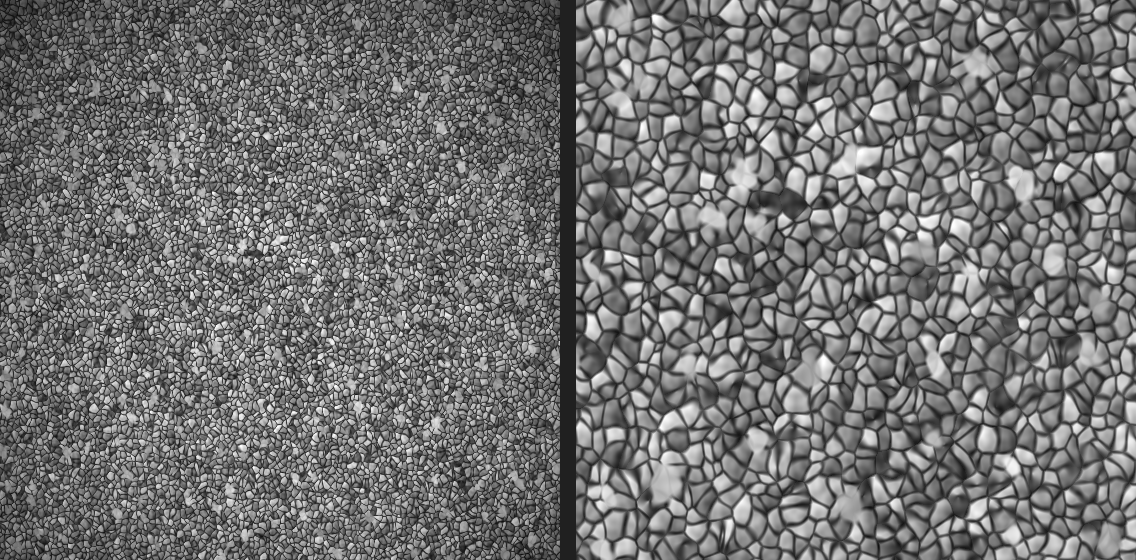
Left: the whole. Right: its middle third, enlarged.
A Shadertoy shader for this texture:

```glsl
const float GRAINS = 98.0;        // grain cells across the canvas
const float PEBBLES = 25.0;       // pebble cells across the canvas
const float CREVICE_TONE = 0.15;
const vec2 LIGHT_DIR = vec2(-0.75, 0.66);

vec3 hash3(vec2 p) {
    vec3 q = fract(p.xyx * vec3(0.1031, 0.1030, 0.0973));
    q += dot(q, q.yxz + 33.33);
    return fract((q.xxy + q.yzz) * q.zyx);
}

float gradientCorner(vec2 cell, vec2 offset) {
    float angle = 6.2832 * hash3(cell).x;
    return dot(vec2(cos(angle), sin(angle)), offset);
}

float gradientNoise(vec2 p) {
    vec2 i = floor(p), f = fract(p);
    vec2 u = f * f * f * (f * (f * 6.0 - 15.0) + 10.0);
    vec2 e = vec2(0.0, 1.0);
    float low = mix(gradientCorner(i, f), gradientCorner(i + e.yx, f - e.yx), u.x);
    float high = mix(gradientCorner(i + e.xy, f - e.xy), gradientCorner(i + e.yy, f - e.yy), u.x);
    return mix(low, high, u.y);
}

// Packed angular grains: random tone, dark gaps, light from the upper left
float grainLayer(vec2 p) {
    vec2 base = floor(p);
    float nearest = 9.0, second = 9.0, tone = 0.0;
    vec2 toCentre = vec2(0.0);
    for (int y = -1; y <= 1; y++) {
        for (int x = -1; x <= 1; x++) {
            vec2 cell = base + vec2(x, y);
            vec3 h = hash3(cell + 17.0);
            vec2 d = p - cell - h.xy;
            float dist = length(d) - 0.22 * h.z;
            if (dist < nearest) {
                second = nearest;
                nearest = dist;
                toCentre = d;
                tone = hash3(cell + 71.0).y;
            } else {
                second = min(second, dist);
            }
        }
    }
    float body = smoothstep(0.0, 0.36, second - nearest);
    float lit = dot(toCentre, LIGHT_DIR);
    float surface = 0.41 + 0.36 * tone + 0.24 * lit;
    return mix(CREVICE_TONE, surface, 0.12 + 0.88 * body);
}

// Sparse larger stones: x is tone, y is coverage
vec2 pebbleLayer(vec2 p) {
    vec2 base = floor(p);
    vec2 result = vec2(0.0);
    float rough = 0.13 * gradientNoise(p * 4.5);
    for (int y = -1; y <= 1; y++) {
        for (int x = -1; x <= 1; x++) {
            vec2 cell = base + vec2(x, y);
            vec3 place = hash3(cell + 131.0);
            vec3 kind = hash3(cell + 207.0);
            vec2 d = p - cell - place.xy;
            float angle = 1.2 + 1.1 * kind.y;
            vec2 axis = vec2(cos(angle), sin(angle));
            d = vec2(dot(d, axis) * 0.8, dot(d, vec2(-axis.y, axis.x)) * 1.15);
            float radius = mix(0.12, 0.24, kind.x * kind.x);
            float cover = 1.0 - smoothstep(-0.05, 0.05, length(d) + rough - radius);
            cover *= step(place.z, 0.42);
            if (cover > result.y) result = vec2(mix(0.58, 0.86, kind.z), cover);
        }
    }
    return result;
}

// Brightest just below the middle, fading towards the corners
float vignette(vec2 uv) {
    vec2 d = uv - vec2(0.51, 0.43);
    return 1.09 - 0.62 * dot(d, d) - 0.9 * pow(dot(d, d), 2.0);
}

void mainImage(out vec4 fragColor, in vec2 fragCoord) {
    vec2 uv = fragCoord / iResolution.xy;
    vec2 p = uv * GRAINS * vec2(1.08, 0.94);

    // Bend the cells so grains vary in size and outline
    vec2 warp = vec2(gradientNoise(p * 0.55), gradientNoise(p * 0.55 + 43.0));
    float value = grainLayer(p + 0.65 * warp);

    // Uneven surface and soft patches
    value += 0.17 * gradientNoise(p * 1.7 + 9.0);
    value += 0.07 * gradientNoise(uv * 26.0);
    value += 0.05 * gradientNoise(uv * 7.0 + 5.0);

    vec2 pebble = pebbleLayer(uv * PEBBLES);
    float stone = pebble.x + 0.16 * gradientNoise(p * 1.1 + 3.0);
    value = mix(value, stone, 0.85 * pebble.y);

    value *= vignette(uv);
    fragColor = vec4(vec3(clamp(value, 0.0, 1.0)), 1.0);
}
```
